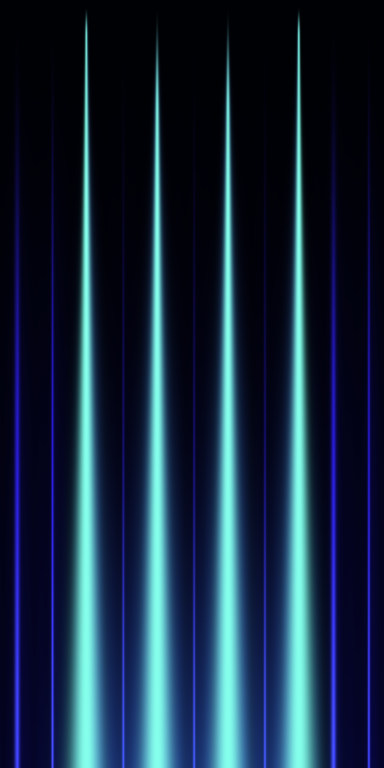
A WebGL 1 fragment shader for this background:

```glsl
precision highp float;
// Four tapering teal light beams over black, with thin blue lines between them.
// Beams and lines share one row of evenly spaced slots; every profile is a
// falloff around the slot centre whose width grows from the tip to the base.

uniform vec2 u_resolution;

const float SLOT_COUNT = 11.0;
const float SLOT_START = 0.0405;
const float SLOT_STEP = 0.0922;
const float FIRST_BEAM = 2.0;
const float LAST_BEAM = 8.0;

const float TIP_HEIGHT = 0.992;
const float CORE_WIDTH = 0.034;
const float HALO_WIDTH = 0.068;
const float MIN_WIDTH = 0.0026;
const float TAPER = 1.4;
const float LINE_WIDTH = 0.0032;
const float WIDE_LINE_WIDTH = 0.0065;
const float STREAK_SCALE = 42.0;

const vec3 BLACK = vec3(0.0, 0.002, 0.015);
const vec3 NAVY = vec3(0.025, 0.02, 0.21);
const vec3 HALO_BLUE = vec3(0.16, 0.35, 0.55);
const vec3 HALO_GREEN = vec3(0.13, 0.40, 0.34);
const vec3 CORE_TEAL = vec3(0.52, 1.0, 0.92);
const vec3 LINE_BLUE = vec3(0.14, 0.09, 0.68);
const vec3 LINE_PALE = vec3(0.30, 0.36, 0.86);

float slope(float cell) {
  return fract(sin(cell * 127.1) * 437.58) * 2.0 - 1.0;
}

// One-dimensional gradient noise
float gradientNoise(float x) {
  float cell = floor(x);
  float f = fract(x);
  float u = f * f * f * (f * (f * 6.0 - 15.0) + 10.0);
  return mix(slope(cell) * f, slope(cell + 1.0) * (f - 1.0), u);
}

bool isBeam(float slot) {
  return mod(slot, 2.0) < 0.5 && slot >= FIRST_BEAM && slot <= LAST_BEAM;
}

// Adds one beam; offset is signed distance from its axis, depth is 0 at the tip
vec3 addBeam(vec3 color, float slot, float offset, float depth) {
  float side = slot < FIRST_BEAM + 0.5 ? -1.0 : (slot > LAST_BEAM - 0.5 ? 1.0 : 0.0);
  float green = side * side * smoothstep(-0.004, 0.006, offset * side);
  float spread = pow(depth, TAPER);
  float coreWidth = MIN_WIDTH + CORE_WIDTH * spread;
  float haloWidth = MIN_WIDTH + HALO_WIDTH * spread * mix(1.0, 0.72, green);
  float fade = smoothstep(0.0, mix(0.14, 0.04, abs(side)), depth);

  float halo = exp(-pow(abs(offset) / haloWidth, 1.5)) * fade;
  float core = exp(-pow(offset / coreWidth, 2.0)) * fade;
  color += mix(HALO_BLUE, HALO_GREEN, green) * halo * mix(0.65, 1.0, depth);
  return mix(color, CORE_TEAL, core * mix(0.8, 1.0, smoothstep(0.0, 0.3, depth)));
}

// Light of one thin line, with a soft glow trailing to its right
vec3 lineLight(float slot, float offset, float depth) {
  float outer = step(3.5, abs(slot - 5.0));
  float wide = 1.0 - step(0.5, mod(slot, 9.0));
  float width = mix(LINE_WIDTH, WIDE_LINE_WIDTH, wide);
  float rise = smoothstep(0.0, mix(0.95, 0.65, outer), depth);
  float thread = exp(-pow(offset / width, 2.0));
  float glow = exp(-abs(offset) / 0.022) * mix(0.35, 1.0, step(0.0, offset));
  vec3 tint = mix(LINE_BLUE, LINE_PALE, smoothstep(0.55, 1.0, depth) * 0.6);
  return rise * (tint * thread * mix(0.7, 0.95, outer)
    + NAVY * glow * mix(0.3, 0.75, outer));
}

void main() {
  vec2 uv = gl_FragCoord.xy / u_resolution;
  float depth = clamp((TIP_HEIGHT - uv.y) / TIP_HEIGHT, 0.0, 1.0);

  // Dark ground, warming to navy at the base, with faint vertical streaks
  float streak = 1.0 + 0.7 * gradientNoise(uv.x * STREAK_SCALE);
  vec3 color = BLACK + NAVY * 0.6 * streak * pow(depth, 1.6);

  // Lines first, so that the beams cover them
  for (float slot = 0.0; slot < SLOT_COUNT; slot++) {
    float shift = slot < LAST_BEAM ? 0.004 : -0.002;
    float offset = uv.x - SLOT_START - slot * SLOT_STEP - shift;
    if (!isBeam(slot)) color += lineLight(slot, offset, depth);
  }
  for (float slot = FIRST_BEAM; slot <= LAST_BEAM; slot += 2.0) {
    color = addBeam(color, slot, uv.x - SLOT_START - slot * SLOT_STEP, depth);
  }

  gl_FragColor = vec4(min(color, 1.0), 1.0);
}
```
